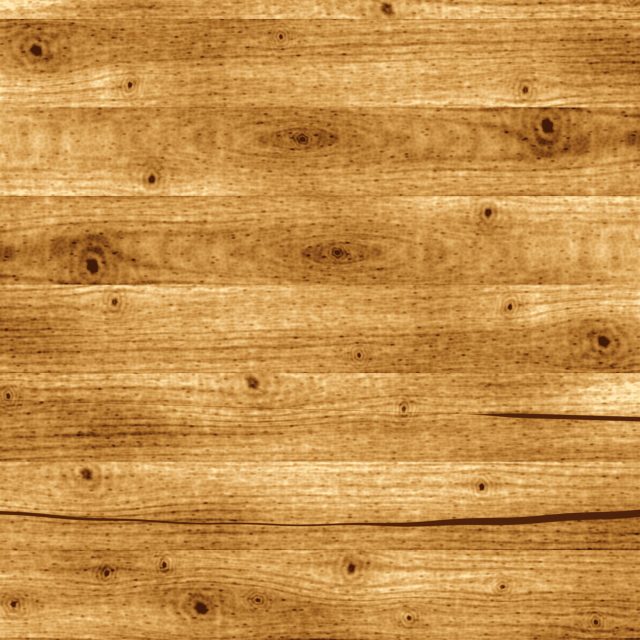
A Shadertoy shader for this texture:

```glsl
// Stacked pine boards with growth rings, knots, pores and two drying cracks.
// A half turn about one seam makes the upper boards repeat those below it.
// Layered sines bend the grain, cellular noise gives fibre; a tone picks the colour.
#define BOARD_HEIGHT 0.1383
#define BASE 0.0022
#define TURN_SEAM 5.0
#define RINGS 72.0
#define RING_DEPTH 1.35
#define SHADE_DEPTH 1.65
#define FIBRE_DEPTH 1.5
#define PORE_DEPTH 1.1
#define KNOT_RADIUS 0.0175
#define SAMPLES 2

const vec3 RAMP[7] = vec3[7](
    vec3(0.26, 0.10, 0.03), vec3(0.48, 0.26, 0.09), vec3(0.65, 0.41, 0.14),
    vec3(0.76, 0.53, 0.24), vec3(0.85, 0.64, 0.34), vec3(0.93, 0.76, 0.50),
    vec3(1.0, 0.91, 0.69));

// Per board: first knot x, first knot height, knot count, base tone
const vec4 BOARD[5] = vec4[5](
    vec4(0.313, 0.25, 9.0, 3.4), vec4(0.135, 0.95, 2.0, 4.15),
    vec4(0.395, 0.99, 3.0, 3.85), vec4(0.943, 0.27, 4.0, 3.85),
    vec4(0.527, 0.28, 3.0, 3.3));
// Brightening from left to right
const float LEAN[5] = float[5](-0.3, 0.3, 1.5, 0.1, 1.2);

vec2 hash2(vec2 p) {
    return fract(sin(vec2(dot(p, vec2(127.1, 311.7)), dot(p, vec2(269.5, 183.3)))) * 4375.85);
}

// Layered, mutually bent sines, about -1 to 1
float waves(vec2 p, float seed) {
    float sum = 0.0, amp = 0.5;
    for (int i = 0; i < 5; i++) {
        sum += amp * sin(p.x + seed + 1.4 * sin(p.y + seed * 1.7));
        p = mat2(0.8, 0.6, -0.6, 0.8) * p * 1.75 + seed;
        amp *= 0.6;
    }
    return sum;
}

// Distance to the nearest scattered cell centre
float cells(vec2 p) {
    vec2 cell = floor(p);
    float nearest = 1.5;
    for (int y = -1; y <= 1; y++)
        for (int x = -1; x <= 1; x++) {
            vec2 c = cell + vec2(x, y);
            nearest = min(nearest, length(c + hash2(c) - p));
        }
    return nearest;
}

// Lowers the tone inside a tapering crack and in its soft shadow
float crack(float tone, float offset, float halfWidth) {
    float d = abs(offset);
    tone -= 1.1 * exp(-d / 0.005) * smoothstep(0.0, 0.002, halfWidth);
    return mix(0.2, tone, smoothstep(halfWidth - 0.001, halfWidth + 0.001, d));
}

vec3 woodColour(vec2 p) {
    // Half turn of the upper boards
    float seam = BASE + TURN_SEAM * BOARD_HEIGHT;
    if (p.y > seam) p = vec2(1.0 - p.x, 2.0 * seam - p.y);
    float row = (p.y - BASE) / BOARD_HEIGHT;
    int k = clamp(int(floor(row)), 0, 4);
    float v = row - float(k), seed = float(k) * 7.3 + 2.0;
    vec4 board = BOARD[k];

    // Knots: evenly spread sequence, one large per board
    float bend = 0.0, stain = 0.0;
    for (int j = 0; j < int(board.z); j++) {
        float n = float(j);
        vec2 rnd = hash2(vec2(n, seed));
        float height = mix(0.15, 0.9, fract(board.y + 0.8 * n + 0.13 * floor(n / 3.0)));
        vec2 centre = vec2(fract(board.x + 0.618 * n), BASE + (float(k) + height) * BOARD_HEIGHT);
        float radius = KNOT_RADIUS * (j == k / 4 ? 1.0 : mix(0.35, 0.75, rnd.x * rnd.x));
        vec2 d = p - centre;
        float angle = atan(d.y, d.x);
        float q = length(d * vec2(1.0, 0.75 + 0.4 * rnd.y)) / radius;
        q *= 1.0 + 0.1 * sin(2.0 * angle + n) + 0.06 * sin(5.0 * angle + seed);
        stain += 2.4 * (1.0 - smoothstep(0.2, 1.0, q)) + 0.9 * exp(-0.13 * q * q);
        stain += 1.1 * sin(q * 6.5) * exp(-0.55 * q);
        vec2 reach = d * vec2(0.5, 1.0) / (3.0 * radius);
        bend -= 0.7 * d.y * exp(-dot(reach, reach));
    }

    // Grain coordinate: across the board, with an oval figure on one board
    float grain = p.y + bend + 0.03 * (p.x - 0.5) * sin(seed);
    if (k == 4) {
        float away = grain - BASE - 4.36 * BOARD_HEIGHT;
        grain = length(vec2(0.05 * tanh(4.0 * (p.x - board.x)), away));
    }
    grain += 0.006 * waves(vec2(p.x * 3.0, p.y * 9.0), seed);

    // Growth rings, broad shading and fibre
    float ring = pow(0.5 + 0.5 * sin(6.2832 * grain * RINGS + 1.5 * sin(grain * 90.0)), 3.0);
    float fade = 0.6 + 0.7 * waves(vec2(p.x * 4.0, grain * 60.0), seed + 3.0);
    float shade = 0.6 * waves(vec2(p.x * 8.0, v * 1.6), seed + 1.0)
                + 0.55 * waves(vec2(p.x * 3.0, grain * 42.0), seed + 5.0);
    float fibre = cells(vec2(p.x * 38.0, grain * 215.0) + seed) - 0.45;
    float tone = board.w + LEAN[k] * (p.x - 0.5) + 0.9 * (v - 0.5) + SHADE_DEPTH * shade;
    tone -= RING_DEPTH * max(fade, 0.0) * (ring - 0.3);
    tone += FIBRE_DEPTH * fibre + 0.28 * waves(vec2(p.x * 260.0, p.y * 70.0), seed);

    // Isotropic speckle and sparse dark pits
    tone += PORE_DEPTH * (cells(p * vec2(150.0, 170.0)) - 0.45);
    tone -= 1.3 * (1.0 - smoothstep(0.05, 0.16, cells(p * vec2(32.0, 60.0) + seed)));
    tone -= stain;

    // Board with rough saw marks and a short crack; board split along its length
    if (k == 2) {
        tone += 1.3 * v * (cells(p * vec2(75.0, 130.0)) - 0.4);
        tone = crack(tone, p.y - 0.353 + 0.03 * (p.x - 0.73), 0.0036 * smoothstep(0.72, 0.82, p.x));
    } else if (k == 1) {
        float split = p.y - 0.18 - 0.075 * pow(abs(p.x - 0.5), 2.0) - 0.001 * sin(p.x * 37.0);
        tone -= 0.8 * (1.0 - smoothstep(-0.01, 0.004, split));
        float width = 0.0014 + 0.0014 * (1.0 - smoothstep(0.0, 0.3, p.x));
        tone = crack(tone, split, width + 0.0045 * smoothstep(0.5, 0.8, p.x));
    }

    // Seam between boards
    tone -= 0.6 * (1.0 - smoothstep(0.0, 0.0025, min(v, 1.0 - v) * BOARD_HEIGHT));

    vec3 colour = RAMP[0];
    for (int i = 0; i < 6; i++) colour = mix(colour, RAMP[i + 1], clamp(tone - float(i), 0.0, 1.0));
    return colour;
}

void mainImage(out vec4 fragColor, in vec2 fragCoord) {
    // Average a small grid of samples for smooth edges
    vec3 sum = vec3(0.0);
    for (int y = 0; y < SAMPLES; y++)
        for (int x = 0; x < SAMPLES; x++) {
            vec2 offset = (vec2(x, y) + 0.5) / float(SAMPLES) - 0.5;
            sum += woodColour((fragCoord + offset) / iResolution.xy);
        }
    fragColor = vec4(sum / float(SAMPLES * SAMPLES), 1.0);
}
```
